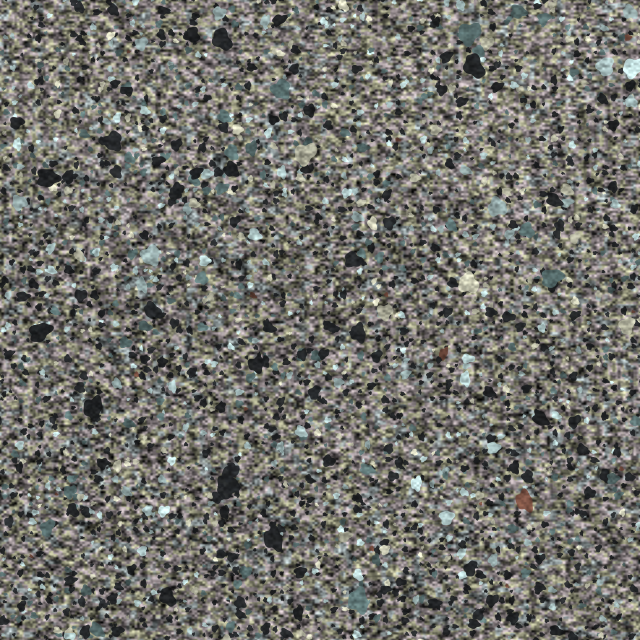
This texture is drawn by a three.js fragment shader. Its source:

```glsl
// Fine-grained granite: a mottled grey, mauve and olive ground of value noise,
// strewn with dark, slate, pale blue and cream mineral chips.
// Chips come from jittered grids at three sizes; dark ones thicken downward.

#define GROUND_LEVEL 0.465
#define GROUND_CONTRAST 0.95
#define TINT_STRENGTH 1.0
#define CLOUD_STRENGTH 0.07
#define CHIP_LAYERS 3
#define COARSE_CELLS 24.0
#define LAYER_SCALE 1.75
#define CHIP_FILL 0.14
#define EDGE_WIDTH 0.0011
#define DARK_SHARE 0.52

varying vec2 vUv;

float hash(vec2 p) {
  return fract(sin(dot(p, vec2(127.1, 311.7))) * 43758.5453);
}

float valueNoise(vec2 p) {
  vec2 cell = floor(p);
  vec2 f = fract(p);
  f = f * f * (3.0 - 2.0 * f);
  float low = mix(hash(cell), hash(cell + vec2(1.0, 0.0)), f.x);
  float high = mix(hash(cell + vec2(0.0, 1.0)), hash(cell + vec2(1.0, 1.0)), f.x);
  return mix(low, high, f.y);
}

// Two octaves of sand-sized grain, slightly longer across than up.
float grainNoise(vec2 uv) {
  return 0.55 * valueNoise(uv * vec2(125.0, 165.0))
       + 0.45 * valueNoise(uv * vec2(245.0, 290.0) + 31.0);
}

vec3 groundColor(vec2 uv, float grain) {
  vec3 mauve = vec3(1.04, 0.97, 0.99);
  vec3 olive = vec3(1.04, 1.04, 0.86);
  vec3 cool = vec3(0.95, 1.02, 1.03);

  float warmth = valueNoise(uv * vec2(150.0, 190.0) + 57.0);
  float chill = valueNoise(uv * vec2(95.0, 115.0) + 83.0);
  vec3 tint = mix(mauve, olive, smoothstep(0.35, 0.7, warmth));
  tint = mix(tint, cool, smoothstep(0.6, 0.85, chill));
  tint = mix(vec3(1.0), tint, TINT_STRENGTH);

  float cloud = valueNoise(uv * 5.0 + 11.0) - 0.5;
  float level = GROUND_LEVEL + CLOUD_STRENGTH * cloud + 0.03 * (uv.y - 0.5);
  return tint * (level + GROUND_CONTRAST * (grain - 0.5));
}

// Mineral colour picked by a random value from 0 to 1.
vec3 mineralColor(float pick, float darkShare) {
  vec3 dark = vec3(0.12, 0.13, 0.14);
  vec3 slate = vec3(0.33, 0.42, 0.42);
  vec3 paleBlue = vec3(0.69, 0.79, 0.79);
  vec3 cream = vec3(0.78, 0.78, 0.69);
  vec3 rust = vec3(0.42, 0.27, 0.22);

  if (pick < darkShare) return dark;
  float rest = (pick - darkShare) / (1.0 - darkShare);
  if (rest < 0.38) return slate;
  if (rest < 0.76) return paleBlue;
  if (rest < 0.98) return cream;
  return rust;
}

// Signed distance, in cell units, to an irregular rotated chip.
float chipDistance(vec2 q, vec2 id) {
  float turn = 6.2832 * hash(id + 3.7);
  float size = hash(id + 9.1);
  float radius = mix(0.18, 0.42, size * size);
  float stretch = mix(1.0, 1.6, hash(id + 5.3));
  float c = cos(turn);
  float s = sin(turn);
  q = vec2(c * q.x + s * q.y, c * q.y - s * q.x);
  q *= vec2(inversesqrt(stretch), sqrt(stretch));
  float angle = atan(q.y, q.x + 0.00001);
  float outline = 1.0 + 0.14 * cos(3.0 * angle + turn) + 0.09 * cos(5.0 * angle - 2.0 * turn);
  return length(q) - radius * outline;
}

vec3 addChips(vec3 color, vec2 uv, float cells, float fill, float seed, float grain) {
  vec2 p = uv * cells + seed;
  vec2 home = floor(p);
  float edge = EDGE_WIDTH * cells;
  float darkShare = DARK_SHARE * mix(1.2, 0.75, uv.y);

  for (int j = -1; j <= 1; j++) {
    for (int i = -1; i <= 1; i++) {
      vec2 id = home + vec2(float(i), float(j));
      if (hash(id + 1.3) > fill) continue;
      vec2 center = id + 0.2 + 0.6 * vec2(hash(id + 17.0), hash(id + 29.0));
      float cover = 1.0 - smoothstep(-edge, edge, chipDistance(p - center, id));
      vec3 mineral = mineralColor(hash(id + 41.0), darkShare);
      mineral *= mix(0.8, 1.15, hash(id + 53.0)) * (1.0 + 0.7 * (grain - 0.5));
      color = mix(color, mineral, 0.94 * cover);
    }
  }
  return color;
}

void main() {
  float grain = grainNoise(vUv);
  vec3 color = groundColor(vUv, grain);

  // Small chips first, so that the large ones lie on top.
  for (int k = 0; k < CHIP_LAYERS; k++) {
    float level = float(CHIP_LAYERS - 1 - k);
    float cells = COARSE_CELLS * pow(LAYER_SCALE, level);
    color = addChips(color, vUv, cells, CHIP_FILL * (1.0 + level), 13.0 * level + 7.0, grain);
  }
  gl_FragColor = vec4(clamp(color, 0.0, 1.0), 1.0);
}
```
